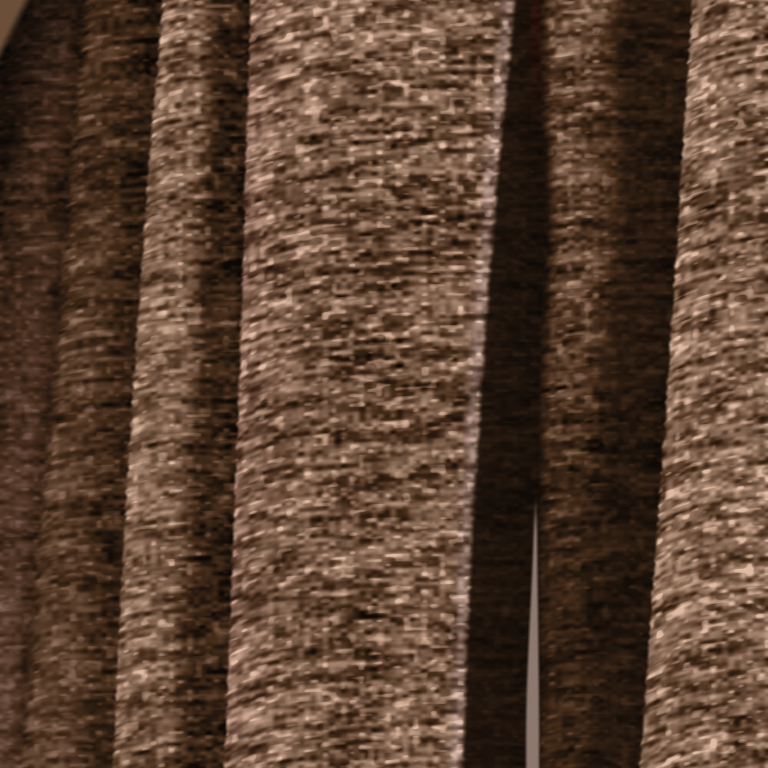
This texture is drawn by a WebGL 2 fragment shader. Its source:

```glsl
#version 300 es
precision highp float;
// Draped brown woven curtain: vertical folds, deep shadows and a narrow gap of light.
uniform vec2 u_resolution;
out vec4 fragColor;

float hash(vec2 p) {
    p = fract(p * vec2(0.1031, 0.1137));
    p += dot(p, p.yx + 33.33);
    return fract((p.x + p.y) * p.x * 17.0);
}

float noise(vec2 p) {
    vec2 cell = floor(p), f = fract(p);
    f = f * f * (3.0 - 2.0 * f);
    return mix(mix(hash(cell), hash(cell + vec2(1, 0)), f.x),
               mix(hash(cell + vec2(0, 1)), hash(cell + vec2(1, 1)), f.x), f.y);
}

// Signed brightness of the cloth: long rows, short threads, flecks and patches.
float weave(vec2 p) {
    float rows = noise(p * vec2(27.0, 150.0) + 7.0) - 0.5;
    float threads = noise(p * vec2(125.0, 190.0) + 41.0) - 0.5;
    float flecks = smoothstep(0.58, 0.95, noise(p * vec2(85.0, 165.0) + 83.0));
    float patches = noise(p * vec2(9.0, 24.0) + 19.0) - 0.5;
    return 1.2 * rows + 0.95 * threads + 0.75 * flecks + 0.4 * patches - 0.08;
}

// Fold border, running from top to bottom with a sideways bow.
float border(float t, float top, float bottom, float bow) {
    return mix(top, bottom, t) + bow * 4.0 * t * (1.0 - t);
}

float across(float x, float left, float right) {
    return clamp((x - left) / (right - left), 0.0, 1.0);
}

float rightOf(float x, float edge, float soft) {
    return smoothstep(edge - soft, edge + soft, x);
}

// Brown ramp from near black to pale beige.
vec3 brown(float tone) {
    tone = clamp(tone, 0.05, 0.88);
    return max(tone * vec3(1.0, 0.92, 0.88) - vec3(0.0, 0.078, 0.137),
               tone * vec3(1.0, 0.64, 0.38));
}

// Cloth colour; rows sag toward the left side of a fold.
vec3 cloth(vec2 p, float s, float sag, float tone, float contrast) {
    vec2 q = vec2(p.x, p.y + sag * exp(-4.0 * s));
    q.y += 0.004 * (noise(p * vec2(14.0, 9.0)) - 0.5);
    return brown(tone + contrast * weave(q));
}

void main() {
    vec2 p = gl_FragCoord.xy / u_resolution;
    float t = 1.0 - p.y;
    float soft = max(0.003, 0.8 / u_resolution.x);
    float rough = 0.003 * (noise(vec2(3.0, p.y * 170.0)) - 0.5);
    float x = p.x + rough;

    // Fold borders, left to right
    float b1 = border(t, 0.111, 0.026, 0.0);
    float b2 = border(t, 0.212, 0.147, -0.006);
    float b3 = border(t, 0.326, 0.292, 0.002);
    float b4 = border(t, 0.671, 0.603, -0.010);
    float b5 = 0.703 + 0.010 * exp(-pow((t - 0.28) / 0.13, 2.0));
    float b6 = border(t, 0.901, 0.833, 0.002);

    // Far left fold, with a pale corner above it
    float s = across(x, b1 - 0.11, b1);
    float tone = mix(0.17, 0.25, smoothstep(0.1, 0.7, s)) + 0.12 * t;
    tone *= 1.0 - 0.3 * smoothstep(0.75, 1.0, s);
    vec3 color = cloth(p, s, 0.01, tone, 0.13) * vec3(0.98, 0.97, 1.05);
    float corner = p.x + 0.5 * t;
    color *= mix(0.5, 1.0, smoothstep(0.04, 0.17, corner));
    color = mix(vec3(0.42, 0.31, 0.22), color, rightOf(corner, 0.035, 0.008));

    // Dim second fold
    s = across(x, b1, b2);
    tone = mix(0.31, 0.18, smoothstep(0.35, 0.95, s)) + 0.09 * (t - 0.3);
    tone *= mix(0.8, 1.0, smoothstep(0.0, 0.15, s));
    color = mix(color, cloth(p, s, 0.012, tone, 0.17), rightOf(x, b1, 0.006));

    // Third fold: lit front, shaded flank
    s = across(x, b2, b3);
    float lit = 1.0 - smoothstep(0.4, 0.72, s);
    tone = mix(0.21, 0.46, lit) + 0.06 * exp(-pow((s - 0.06) / 0.07, 2.0));
    tone -= 0.05 * smoothstep(0.85, 1.0, s);
    color = mix(color, cloth(p, s, 0.015, tone, mix(0.19, 0.31, lit)), rightOf(x, b2, soft));

    // Broad central fold with a bright right rim
    s = across(x, b3, b4);
    float rim = exp(-pow((x - b4 + 0.009) / 0.009, 2.0));
    tone = 0.46 + 0.04 * exp(-9.0 * s) - 0.03 * smoothstep(0.2, 0.6, s);
    vec3 broad = cloth(p, s, 0.035, tone + 0.13 * rim, 0.34);
    broad += vec3(0.0, 0.015, 0.05) * rim;
    broad += vec3(0.02, 0.005, 0.02) * exp(-10.0 * s);
    color = mix(color, broad, rightOf(x, b3, soft));

    // Dark recess with a faint warm edge
    s = across(x, b4, b5);
    vec3 recess = cloth(p, s, 0.0, 0.125 - 0.03 * s, 0.05);
    recess += vec3(0.06, 0.0, 0.0) * smoothstep(0.5, 0.9, s) * (1.0 - smoothstep(0.0, 0.22, t));
    color = mix(color, recess, rightOf(x, b4, soft * 1.5));

    // Narrow shaded fold, fading downward
    s = across(x, b5, b6);
    lit = smoothstep(0.0, 0.1, s) * (1.0 - smoothstep(0.33, 0.62, s));
    tone = mix(0.145, mix(0.4, 0.21, smoothstep(0.1, 0.8, t)), lit);
    tone -= 0.02 * smoothstep(0.8, 1.0, s);
    float depth = mix(0.27, 0.14, smoothstep(0.3, 0.8, t));
    color = mix(color, cloth(p, s, 0.01, tone, mix(0.08, depth, lit)), rightOf(x, b5, soft * 1.5));

    // Bright right fold
    s = across(x, b6, b6 + 0.3);
    tone = 0.48 + 0.03 * exp(-12.0 * s);
    color = mix(color, cloth(p, s, 0.04, tone, 0.35), rightOf(x, b6, soft));

    // Gap of light, widening toward the floor
    float open = smoothstep(0.63, 0.96, t);
    float gap = rightOf(p.x, 0.696 - 0.011 * open, soft)
              * (1.0 - rightOf(p.x, 0.699 + 0.003 * open, soft));
    gap *= smoothstep(0.64, 0.70, t);
    color = mix(color, vec3(0.55, 0.47, 0.43), gap);

    fragColor = vec4(color, 1.0);
}
```
